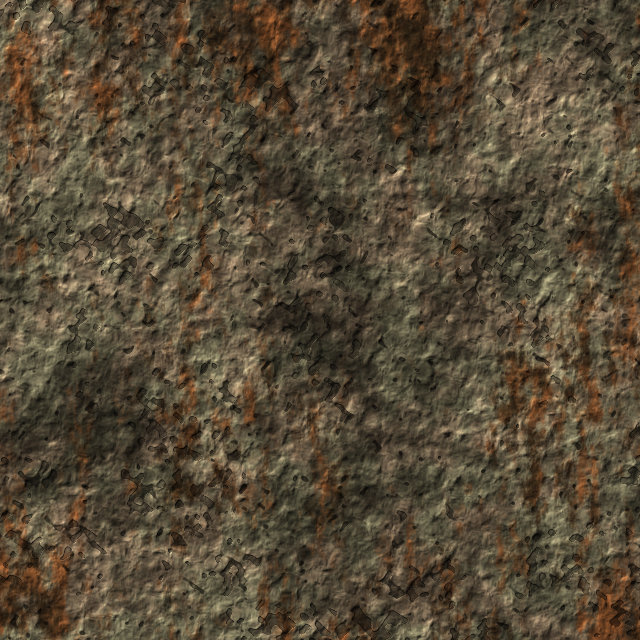
This texture is drawn by a Shadertoy shader. Its source:

```glsl
// Weathered rock wall: rough grey stone with pitted clusters and vertical rust streaks.

// Colours
const vec3 STONE_DARK = vec3(0.185, 0.168, 0.132);
const vec3 STONE_PALE = vec3(0.485, 0.440, 0.354);
const vec3 MOSS_TINT  = vec3(0.97, 1.02, 0.97);
const vec3 CLAY_TINT  = vec3(1.05, 0.98, 0.96);
const vec3 RUST_DARK  = vec3(0.155, 0.105, 0.055);
const vec3 RUST_LIGHT = vec3(0.440, 0.255, 0.130);

// Sizes are given as cells across the canvas
const float PATCH_SCALE   = 6.0;
const float MOTTLE_SCALE  = 38.0;
const float GRAIN_SCALE   = 76.0;
const float PIT_SCALE     = 92.0;
const float CLUSTER_SCALE = 8.0;
const float WARP_SCALE    = 60.0;
const vec2  STREAK_SCALE  = vec2(24.0, 3.4);

// Relief
const vec2  LIGHT_DIR    = vec2(-0.6, 0.8);
const float RELIEF_STEP  = 0.0012;
const float RELIEF_GAIN  = 0.37;
const float WARP_SIZE    = 0.006;
const float PIT_DEPTH    = 0.0024;
const float PIT_SOFTNESS = 0.14;

const mat2 OCTAVE_TURN = mat2(0.8, 0.6, -0.6, 0.8);

float hash(vec2 cell) {
    vec3 q = fract(cell.xyx * 0.1031);
    q += dot(q, q.yzx + 33.33);
    return fract((q.x + q.y) * q.z);
}

float noise(vec2 p) {
    vec2 cell = floor(p), f = fract(p);
    f = f * f * f * (f * (f * 6.0 - 15.0) + 10.0);
    float low  = mix(hash(cell), hash(cell + vec2(1, 0)), f.x);
    float high = mix(hash(cell + vec2(0, 1)), hash(cell + vec2(1, 1)), f.x);
    return mix(low, high, f.y);
}

// Layered noise in 0..1; gain sets how rough the small layers are
float fbm(vec2 p, float gain) {
    float sum = 0.0, total = 0.0, weight = 1.0;
    for (int i = 0; i < 5; i++) {
        sum += weight * noise(p);
        total += weight;
        weight *= gain;
        p = OCTAVE_TURN * p * 2.03 + 17.3;
    }
    return sum / total;
}

// Bends the plane so that grains and pits get ragged outlines
vec2 warp(vec2 p) {
    vec2 q = p * WARP_SCALE;
    return p + WARP_SIZE * (vec2(noise(q + 5.7), noise(q + 71.2)) - 0.5);
}

// Hollows: crowded inside clusters, rare elsewhere
float pits(vec2 p) {
    float cluster = smoothstep(0.54, 0.70, fbm(p * CLUSTER_SCALE + 41.0, 0.5));
    float level = mix(0.88, 0.60, cluster);
    float shape = noise(OCTAVE_TURN * warp(p) * PIT_SCALE + 130.0);
    return smoothstep(level, level + PIT_SOFTNESS, shape);
}

// Grain height in canvas units, before the pits are cut
float grain(vec2 p) {
    vec2 q = OCTAVE_TURN * (warp(p) * vec2(1.0, 0.88)) * GRAIN_SCALE + 9.0;
    float sum = 0.0, weight = 1.0 / GRAIN_SCALE;
    for (int i = 0; i < 3; i++) {
        sum += weight * noise(q);
        weight *= 0.40;
        q = OCTAVE_TURN * q * 2.07 + 23.0;
    }
    return sum;
}

float height(vec2 p) {
    return grain(p) - PIT_DEPTH * pits(p);
}

vec3 stoneColour(vec2 p) {
    float patches = fbm(p * PATCH_SCALE + 3.0, 0.6) - 0.5;
    float mottle = fbm(p * MOTTLE_SCALE + 31.0, 0.6) - 0.5;
    float tone = clamp(0.5 + 1.9 * patches + 1.3 * mottle, 0.0, 1.0);
    float tint = smoothstep(0.3, 0.7, fbm(p * 16.0 + 57.0, 0.7));
    return mix(STONE_DARK, STONE_PALE, tone) * mix(MOSS_TINT, CLAY_TINT, tint);
}

// Broad patches broken into downward runs with frayed edges
float rustAmount(vec2 p) {
    float patches = fbm(p * 3.2 + 88.0, 0.5);
    vec2 bent = vec2(p.x + 0.012 * noise(p * 9.0), p.y);
    float streaks = fbm(bent * STREAK_SCALE + 12.0, 0.55);
    float fray = fbm(p * vec2(56.0, 34.0) + 64.0, 0.65) - 0.5;
    return smoothstep(0.45, 0.69, 0.5 * patches + 0.5 * streaks + 0.5 * fray);
}

void mainImage(out vec4 fragColor, in vec2 fragCoord) {
    vec2 p = fragCoord / iResolution.y;

    // Stone with rust over it
    float rustTone = smoothstep(0.30, 0.70, fbm(p * vec2(34.0, 20.0) + 29.0, 0.65));
    vec3 rust = mix(RUST_DARK, RUST_LIGHT, rustTone);
    vec3 colour = mix(stoneColour(p), rust, 0.9 * rustAmount(p));

    // Side light on the relief
    vec2 offset = LIGHT_DIR * RELIEF_STEP;
    float slope = (height(p - offset) - height(p + offset)) / (2.0 * RELIEF_STEP);
    colour *= max(1.0 + RELIEF_GAIN * slope, 0.25);

    // Shade in the low grains, pit floors and pit walls
    float pit = pits(p);
    float wall = 4.0 * pit * (1.0 - pit);
    colour *= 0.76 + 0.34 * grain(p) * GRAIN_SCALE;
    colour *= 1.0 - 0.32 * pit - 0.40 * wall;

    fragColor = vec4(clamp(colour, 0.0, 1.0), 1.0);
}
```
